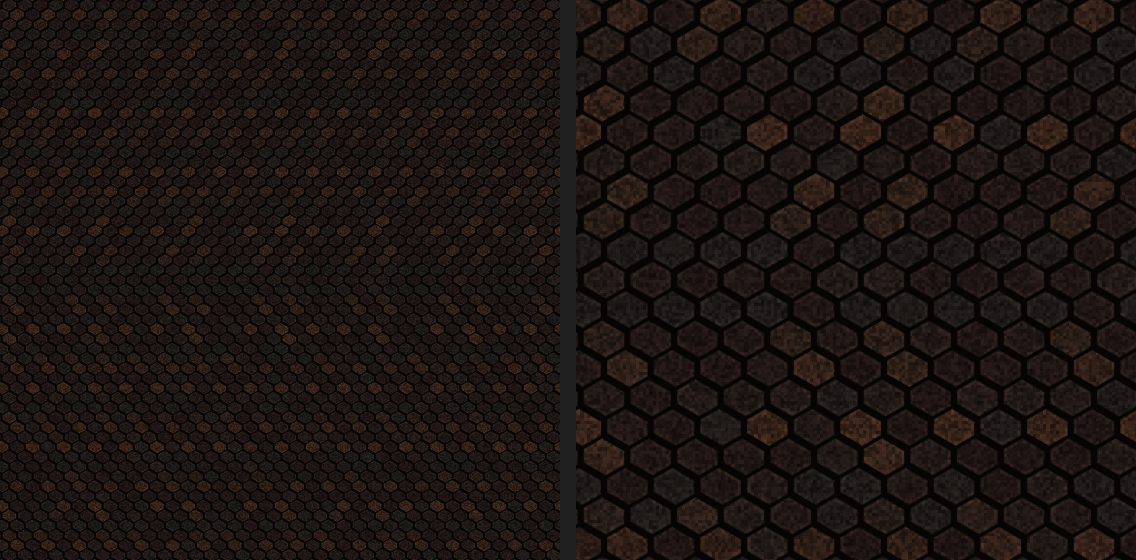
Left, the full canvas; right, a detail of the centre.
Give the GLSL for this pattern, as a Shadertoy shader.

```glsl
// Dark weathered hexagonal scales, folded about the horizontal centre line.
// A staggered lattice finds the nearest cell; a regular hexagon with uneven insets
// leaves leaning black joints, and row rules plus hashes tint the grainy faces.

#define COLUMNS 36.0
#define ROWS 57.0
#define SHIFT_X 0.1
#define SIDE_GAP 0.065
#define WIDE_GAP 0.040
#define THIN_GAP 0.002
#define RIM_WIDTH 0.045
#define GRAIN_SCALE 400.0
#define GRAIN_DEPTH 1.0
#define JOINT_COLOR vec3(0.026, 0.021, 0.014)
#define COPPER_COLOR vec3(0.205, 0.130, 0.092)

const float ROW_STEP = COLUMNS / ROWS;
const float APEX = ROW_STEP * 2.0 / 3.0;

float hash(vec2 p) {
    vec3 q = fract(p.xyx * vec3(0.1031, 0.1030, 0.0973));
    q += dot(q, q.yzx + 33.33);
    return fract((q.x + q.y) * q.z);
}

float noise(vec2 p) {
    vec2 i = floor(p), f = fract(p);
    f = f * f * (3.0 - 2.0 * f);
    return mix(mix(hash(i), hash(i + vec2(1, 0)), f.x),
               mix(hash(i + vec2(0, 1)), hash(i + vec2(1, 1)), f.x), f.y);
}

// Distance to a pointed-top hexagon; slope is the rise of its slanted edges,
// gaps are the insets of the side, rising and falling edges
float hexDistance(vec2 p, float slope, vec3 gaps) {
    vec2 n = normalize(vec2(slope, 1.0));
    float reach = n.y * APEX;
    float side = abs(p.x) - 0.5 + gaps.x;
    float rising = abs(dot(p, vec2(-n.x, n.y))) - reach + gaps.y;
    float falling = abs(dot(p, n)) - reach + gaps.z;
    return max(side, max(rising, falling));
}

// Nearest cell: local position in xy, column and row in zw
vec4 findScale(vec2 p) {
    vec4 best = vec4(0.0);
    float nearest = 1e3;
    float firstRow = floor(p.y / ROW_STEP);
    for (int i = 0; i < 2; i++) {
        float row = firstRow + float(i);
        float start = SHIFT_X + 0.5 * (1.0 - mod(row, 2.0));
        float column = floor(p.x - start + 0.5);
        vec2 local = p - vec2(column + start, row * ROW_STEP);
        float d = hexDistance(local, APEX, vec3(0.0));
        if (d < nearest) {
            nearest = d;
            best = vec4(local, column, row);
        }
    }
    return best;
}

// Amount of copper, set by the repeating rows and thinned at random
float copperAmount(vec2 id, float chance) {
    float even = 1.0 - mod(id.x, 2.0);
    float band = mod(id.y, 6.0);
    if (band == 5.0) return even * step(0.22, chance) * 0.95;
    if (band == 3.0) return (1.0 - even) * step(0.25, chance) * 0.7
                          + even * step(0.85, chance) * 0.45;
    if (band == 2.0) return even * step(0.35, chance) * 0.4;
    if (mod(id.y, 18.0) == 6.0 && mod(id.x, 6.0) == 0.0) return 0.85;
    return step(0.88, chance) * 0.3;
}

vec3 faceColor(vec2 id) {
    vec2 repeatId = vec2(mod(id.x, 6.0), id.y);
    float tone = hash(repeatId + 17.0);
    float chance = mix(hash(repeatId + 5.0), hash(id + 71.0), 0.25);
    vec3 maroon = vec3(0.118, 0.083, 0.076);
    vec3 umber = vec3(0.127, 0.098, 0.086);
    vec3 slate = vec3(0.108, 0.099, 0.090);
    vec3 color = mix(maroon, umber, smoothstep(0.3, 0.9, tone));
    float slateRow = mod(id.y, 6.0) == 1.0 ? 0.45 : 0.75;
    color = mix(color, slate, 0.9 * step(slateRow, hash(repeatId + 43.0)));
    color = mix(color, COPPER_COLOR, copperAmount(id, chance));
    return color * (0.96 + 0.08 * hash(id + 29.0));
}

void mainImage(out vec4 fragColor, in vec2 fragCoord) {
    vec2 uv = fragCoord / iResolution.xy;
    vec2 p = vec2(uv.x, abs(uv.y - 0.5)) * COLUMNS;
    float soft = 0.6 * COLUMNS / min(iResolution.x, iResolution.y);

    vec4 cell = findScale(p);
    float d = hexDistance(cell.xy, 0.577, vec3(SIDE_GAP, WIDE_GAP, THIN_GAP));
    float face = 1.0 - smoothstep(-soft, soft, d);

    // Fine mineral speckle
    float grain = 0.4 * noise(uv * GRAIN_SCALE) + 0.6 * hash(floor(uv * GRAIN_SCALE * 1.28));
    vec3 color = faceColor(cell.zw);
    color *= 1.0 + GRAIN_DEPTH * (grain - 0.5);

    // Worn pale rim just inside each edge
    float rim = 1.0 - smoothstep(0.0, RIM_WIDTH, abs(d + RIM_WIDTH));
    color += vec3(0.040, 0.034, 0.029) * rim * (0.3 + 0.9 * grain);

    fragColor = vec4(mix(JOINT_COLOR, color, face), 1.0);
}
```
